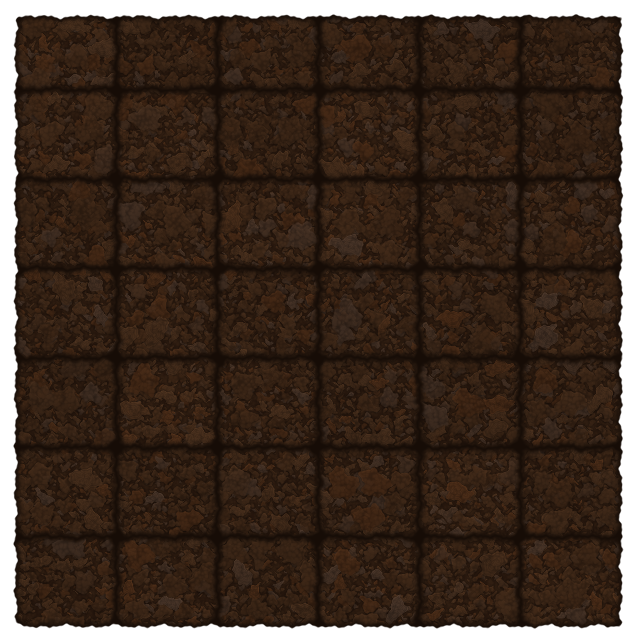
Give the GLSL for this texture, as a WebGL 2 fragment shader.

```glsl
#version 300 es
precision highp float;
// Slab of packed earth cut into 6 by 7 rounded blocks on white.
// Ragged seams come from layered sines; each block is filled with four
// sizes of scattered, lobed pebbles and broken up by cellular grain.
uniform vec2 u_resolution;
out vec4 outColor;

vec2 hash2(vec2 p) {
  vec3 q = fract(p.xyx * vec3(0.1031, 0.1030, 0.0973));
  q += dot(q, q.yzx + 33.33);
  return fract((q.xx + q.yz) * q.zy);
}

// Layered sines that make straight edges ragged
vec2 ragged(vec2 p) {
  vec2 s = p.yx;
  return 0.0016 * sin(s * 83.0 + p * 17.0 + vec2(0.4, 2.1))
       + 0.0013 * sin(s * 167.0 - p * 41.0 + vec2(3.0, 0.7))
       + 0.0008 * sin(s * 331.0 + p * 73.0)
       + 0.0005 * sin(s * 613.0 - p * 97.0);
}

float roundBox(vec2 p, vec2 halfSize, float radius) {
  vec2 q = abs(p) - halfSize + radius;
  return length(max(q, 0.0)) + min(max(q.x, q.y), 0.0) - radius;
}

// Distance to the nearest scattered point, 0 to about 1
float cellular(vec2 p) {
  float nearest = 2.0;
  for (int y = -1; y <= 1; y++)
    for (int x = -1; x <= 1; x++) {
      vec2 id = floor(p) + vec2(x, y);
      nearest = min(nearest, length(p - id - hash2(id)));
    }
  return nearest;
}

// Topmost pebble: x depth inside the rim, y tone, z height across, w kind
vec4 pebbles(vec2 p, float seed) {
  vec4 best = vec4(-1.0, 0.0, 0.0, 0.0);
  for (int y = -1; y <= 1; y++)
    for (int x = -1; x <= 1; x++) {
      vec2 id = floor(p) + vec2(x, y);
      vec2 place = hash2(id + seed);
      vec2 look = hash2(id + seed + 57.0);
      vec2 v = p - id - 0.15 - 0.7 * place;
      float height = v.y;
      float turn = (place.x - 0.5) * 2.4;
      v = mat2(cos(turn), sin(turn), -sin(turn), cos(turn)) * v;
      v.y *= 1.05 + 1.1 * look.x * look.x;
      float a = atan(v.y, v.x);
      float radius = (0.20 + 0.29 * look.y)
        * (1.0 + 0.13 * sin(3.0 * a + 6.3 * place.y) + 0.07 * sin(5.0 * a + 9.0 * look.x));
      float facet = max(length(v), 1.12 * abs(v.x * 0.8 + v.y * 0.6));
      float depth = radius - facet;
      if (depth > best.x) best = vec4(depth, look.x, height / radius, place.y);
    }
  return best;
}

void main() {
  vec2 p = gl_FragCoord.xy / u_resolution;
  float px = 1.0 / min(u_resolution.x, u_resolution.y);

  // Slab outline and the block this point lies in; the top row is cut short
  vec2 slabLow = vec2(0.0245, 0.0215), slabHigh = vec2(0.9705, 0.974);
  vec2 pitch = vec2(0.1577, 0.1397);
  vec2 w = p + ragged(p);
  vec2 block = clamp(floor((w - slabLow) / pitch), vec2(0.0), vec2(5.0, 6.0));
  vec2 low = slabLow + block * pitch;
  vec2 high = min(low + pitch, slabHigh);
  float seam = roundBox(w - 0.5 * (low + high), 0.5 * (high - low) - 0.0012, 0.017);
  float outline = roundBox(w - 0.5 * (slabLow + slabHigh), 0.5 * (slabHigh - slabLow), 0.008);

  // Loose earth with fine crumbs
  vec2 shift = hash2(block + 11.0) * 7.0;
  vec2 g = p + shift;
  float grain = cellular(g * 170.0);
  float patches = cellular(g * 48.0 + 2.0 * sin(g.yx * 90.0) * 0.3);
  vec3 color = mix(vec3(0.185, 0.115, 0.066), vec3(0.142, 0.082, 0.046),
                   smoothstep(0.15, 0.75, 0.5 * grain + 0.5 * patches));

  // Pebbles from crumbs up to large stones
  vec2 bent = g + 0.0022 * sin(g.yx * 210.0) + 0.0010 * sin(g.yx * 530.0 + 1.7);
  float inBlock = smoothstep(-0.001, -0.007, seam);
  for (int i = 0; i < 4; i++) {
    float cell = 0.0105 * pow(1.72, float(i));
    vec4 s = pebbles(bent / cell, float(i) * 31.0 + 5.0);
    float rim = s.x * cell + (0.35 - grain) * 0.0018;
    float cover = smoothstep(-px, px, rim) * inBlock;
    float shade = smoothstep(-0.0045, 0.0, rim) * inBlock;
    vec3 stone = mix(vec3(0.205, 0.128, 0.073), vec3(0.245, 0.160, 0.098), s.y);
    stone = mix(stone, vec3(0.235, 0.178, 0.145), 0.75 * smoothstep(0.76, 0.92, s.w));
    stone = mix(stone, vec3(0.260, 0.145, 0.070), 0.65 * smoothstep(0.24, 0.10, s.w));
    // Lit from above, with growth rings on some and worn mottling on all
    stone *= 1.0 + 0.09 * clamp(s.z, -1.0, 1.0);
    stone *= 1.0 + 0.06 * sin(s.x * 65.0) * step(0.62, s.y);
    stone *= 1.08 - 0.24 * smoothstep(0.25, 0.8, 0.6 * grain + 0.4 * patches);
    stone *= 1.0 + 0.10 * smoothstep(0.0022, 0.0005, abs(rim - 0.0014)) * step(0.0, s.z);
    color *= 1.0 - 0.17 * shade * (1.0 - cover);
    color = mix(color, stone, cover * (0.68 + 0.24 * s.y));
  }

  // Small tonal drift from block to block, soft edges and dark seams
  color *= 0.97 + 0.08 * hash2(block + 3.0).x;
  color *= 1.0 - 0.26 * smoothstep(-0.012, 0.0, seam);
  color = mix(color, vec3(0.085, 0.048, 0.025), smoothstep(-0.0016 - px, 0.0004 + px, seam));
  color = mix(color, vec3(1.0), smoothstep(-px, px, outline));
  outColor = vec4(color, 1.0);
}
```
